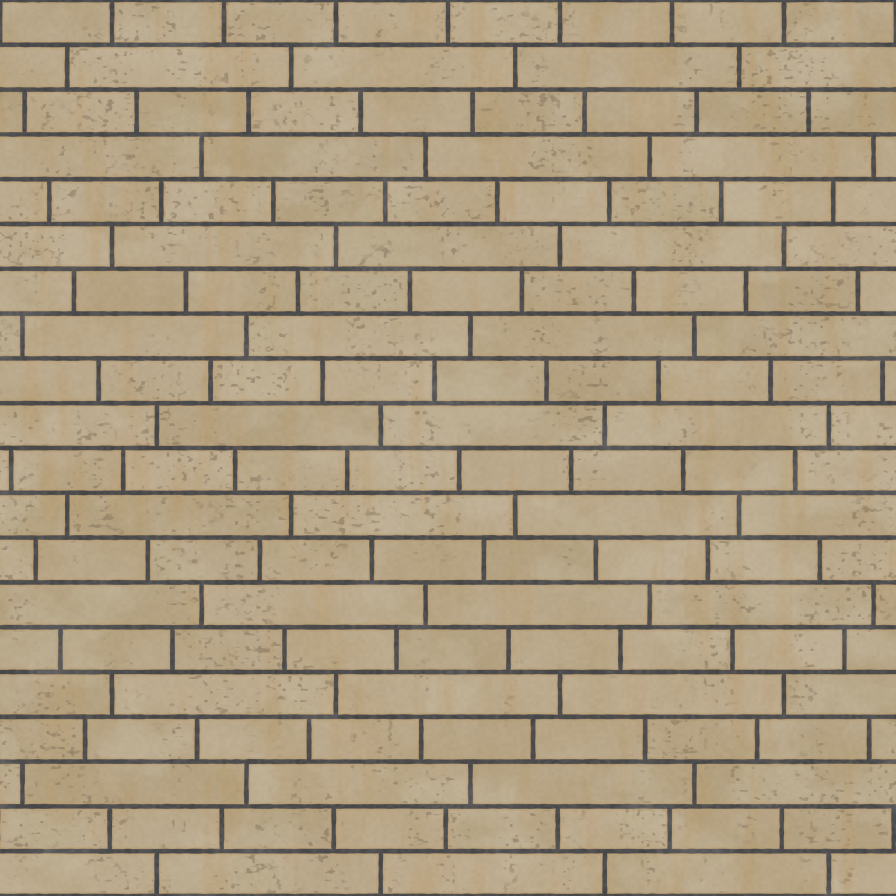
A WebGL 1 fragment shader for this texture:

```glsl
precision highp float;
// Tileable sand-coloured brick wall: alternating short and long courses in dark mortar.

uniform vec2 u_resolution;

#define COURSES 20.0
#define SHORT_COUNT 8.0
#define LONG_COUNT 4.0
#define SHORT_SHIFT 0.22
#define LONG_SHIFT 0.6
#define LONG_START 0.3
#define JOINT_WIDTH 0.0051
#define RIM_WIDTH 0.0035
#define PALE_WEAR 0.42
#define SPECK_WEAR 0.5
#define BRICK_VARIATION 0.022

const vec3 SAND = vec3(0.710, 0.640, 0.510);
const vec3 STONE = vec3(0.732, 0.662, 0.550);
const vec3 PALE = vec3(0.765, 0.715, 0.615);
const vec3 OCHRE = vec3(0.720, 0.600, 0.415);
const vec3 SPECK = vec3(0.500, 0.430, 0.340);
const vec3 MORTAR_DARK = vec3(0.250, 0.250, 0.257);
const vec3 MORTAR_LIGHT = vec3(0.360, 0.350, 0.350);

float hash(vec2 p) {
  vec3 q = fract(p.xyx * 0.1031);
  q += dot(q, q.yzx + 33.33);
  return fract((q.x + q.y) * q.z);
}

// Value noise that wraps after a whole number of cells.
float noise(vec2 uv, vec2 cells, float seed) {
  vec2 p = uv * cells;
  vec2 i = floor(p);
  vec2 f = fract(p);
  f = f * f * (3.0 - 2.0 * f);
  vec2 a = mod(i, cells) + seed;
  vec2 b = mod(i + 1.0, cells) + seed;
  return mix(mix(hash(a), hash(vec2(b.x, a.y)), f.x),
             mix(hash(vec2(a.x, b.y)), hash(b), f.x), f.y);
}

float fbm(vec2 uv, vec2 cells, float seed) {
  float sum = 0.0;
  float amplitude = 0.5;
  for (int i = 0; i < 4; i++) {
    sum += amplitude * noise(uv, cells, seed);
    cells *= 2.0;
    seed += 17.0;
    amplitude *= 0.5;
  }
  return sum / 0.9375;
}

void main() {
  vec2 uv = gl_FragCoord.xy / u_resolution;
  float pixel = 1.0 / min(u_resolution.x, u_resolution.y);

  // Courses are numbered from the top; each pair shifts sideways.
  float y = (1.0 - uv.y) * COURSES;
  float course = floor(y);
  float isLong = mod(course, 2.0);
  float pair = floor(course * 0.5);
  float count = mix(SHORT_COUNT, LONG_COUNT, isLong);
  float shift = mix(SHORT_SHIFT * pair, LONG_START + LONG_SHIFT * pair, isLong);
  float x = uv.x * count - shift;
  vec2 brick = vec2(mod(floor(x), count), course);
  vec2 local = fract(vec2(x, y));

  // Distance to the nearest joint centre, in canvas units.
  vec2 border = min(local, 1.0 - local) / vec2(count, COURSES);
  float grain = noise(uv, vec2(256.0), 3.0);
  float edge = min(border.x, border.y) - 0.5 * JOINT_WIDTH;
  edge += (noise(uv, vec2(140.0), 9.0) - 0.5) * 0.0007;

  // Brick face: soft mottling and a tone for each brick.
  float tone = hash(brick + 41.0);
  float wear = hash(brick + 87.0);
  float mottle = fbm(uv, vec2(24.0, 20.0), 5.0);
  vec3 face = mix(SAND, STONE, smoothstep(0.25, 0.7, mottle + 0.3 * (tone - 0.5)));
  face += (tone - 0.5) * BRICK_VARIATION;

  // Pale washed patches and faint vertical runs.
  float patches = fbm(uv, vec2(14.0, 18.0), 23.0);
  float pale = smoothstep(0.48, 0.68, patches + 0.2 * (wear - 0.5));
  face = mix(face, PALE, PALE_WEAR * pale);
  float runs = fbm(uv, vec2(56.0, 9.0), 61.0);
  face = mix(face, OCHRE, 0.3 * smoothstep(0.52, 0.78, runs));

  // Pits and hairline flecks gather on the more worn bricks.
  float flecks = noise(uv, vec2(170.0, 230.0), 12.0) * 0.65
               + noise(uv, vec2(300.0, 400.0), 31.0) * 0.35;
  float gather = smoothstep(0.42, 0.66, fbm(uv, vec2(30.0, 12.0), 77.0) + 0.25 * (wear - 0.5));
  face = mix(face, SPECK, SPECK_WEAR * gather * smoothstep(0.62, 0.84, flecks));
  face += (grain - 0.5) * 0.022;

  // Warm worn rim beside the joints.
  float rim = 1.0 - smoothstep(0.0, RIM_WIDTH, edge);
  face = mix(face, OCHRE, rim * (0.35 + 0.35 * noise(uv, vec2(90.0), 50.0)));

  // Rough mortar, with a little pale dust.
  float rough = 0.6 * grain + 0.4 * fbm(uv, vec2(60.0), 90.0);
  vec3 mortar = mix(MORTAR_DARK, MORTAR_LIGHT, rough);
  mortar += 0.05 * smoothstep(0.55, 0.75, patches);

  float soft = max(0.75 * pixel, 0.0006);
  vec3 color = mix(mortar, face, smoothstep(-soft, soft, edge));
  gl_FragColor = vec4(color, 1.0);
}
```
